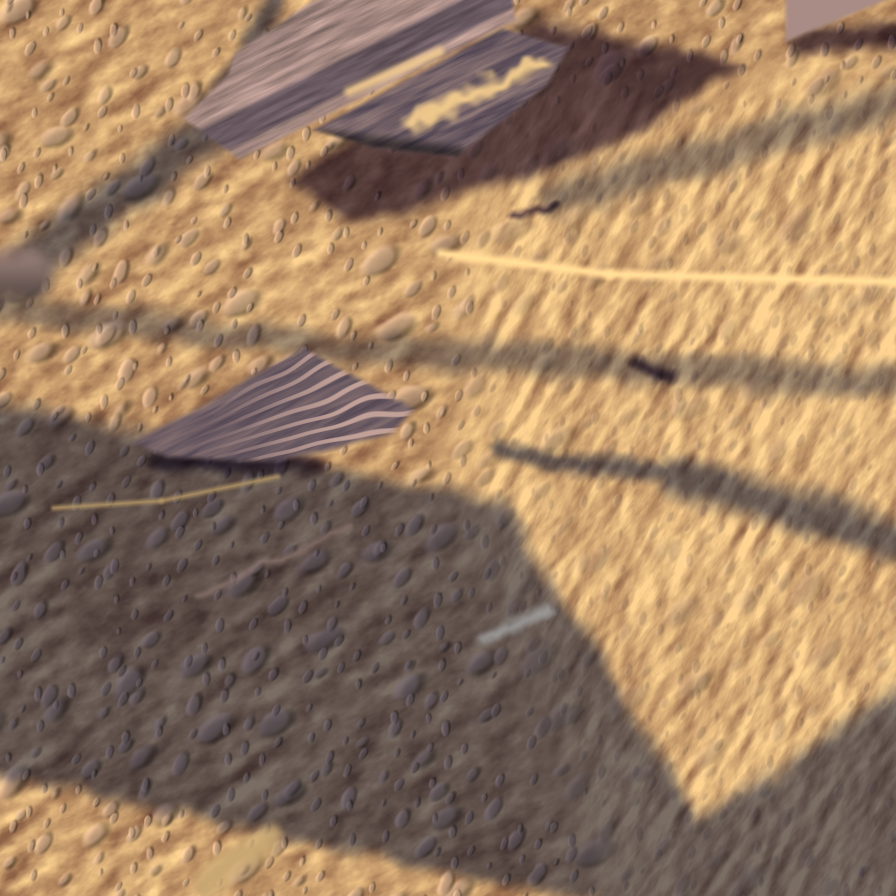
This texture is drawn by a Shadertoy shader. Its source:

```glsl
// Sunlit dry soil with broken timber, straw and long soft shadows.

float hash(vec2 p) {
    vec3 q = fract(p.xyx * .1031);
    q += dot(q, q.yzx + 33.33);
    return fract((q.x + q.y) * q.z);
}

float noise(vec2 p) {
    vec2 i = floor(p), f = fract(p), e = vec2(1, 0);
    f *= f * (3. - 2. * f);
    return mix(mix(hash(i), hash(i + e), f.x), mix(hash(i + e.yx), hash(i + e.xx), f.x), f.y);
}

float fbm(vec2 p) {
    float sum = 0., amp = .53;
    for (int i = 0; i < 4; i++, amp *= .5) {
        sum += amp * noise(p);
        p = mat2(1.6, 1.2, -1.2, 1.6) * p + 7.3;
    }
    return sum;
}

vec2 turn(vec2 p, float a) { return mat2(cos(a), -sin(a), sin(a), cos(a)) * p; }

float segment(vec2 p, vec2 a, vec2 b) {
    b -= a;
    p -= a;
    return length(p - b * clamp(dot(p, b) / dot(b, b), 0., 1.));
}

float fill(float d, float soft) { return 1. - smoothstep(-soft, soft, d); }

float stroke(vec2 p, vec4 ends, float r) {
    return fill(segment(p, ends.xy, ends.zw) - r, .6 * r + .003);
}

float polygon(vec2 p, float soft, vec2 v[6]) {
    float d = 9., side = 1.;
    for (int i = 0; i < 6; i++) {
        vec2 a = v[i], b = v[(i + 1) % 6];
        d = min(d, segment(p, a, b));
        if ((a.y > p.y) != (b.y > p.y) && p.x < a.x + (b.x - a.x) * (p.y - a.y) / (b.y - a.y)) side = -side;
    }
    return fill(d * side, soft);
}

// Side-lit bumps
float relief(vec2 s) { return fbm(s) - fbm(s + vec2(.2, -.7)) + .5 * fbm(s * 1.7) - .25; }

// Slanted clods, turning to finer dry grass
vec3 ground(vec2 p, float grass) {
    float bumps = mix(relief(turn(p, .6) * vec2(28, 55)), relief(turn(p, 1.05) * vec2(26, 80)), grass);
    float tone = .3 + .55 * fbm(p * 9.) + .2 * grass + 1.1 * bumps;
    return mix(vec3(.55, .38, .27), vec3(.94, .77, .53), clamp(tone, 0., 1.15));
}

// Scattered pebbles in three sizes
vec3 pebbles(vec2 p, vec3 c, float amount) {
    for (float i = 0.; i < 3.; i++) {
        vec2 q = turn(p, .25 + .3 * i) * 13. * pow(1.7, i), id = floor(q) + 31. * i;
        float r = hash(id), size = .1 + .13 * hash(id + 5.), on = amount * step(.45, r);
        vec2 o = turn(fract(q) - .4 - .2 * hash(id + 9.), r - .3) * vec2(.75, 1.5);
        c *= 1. - .35 * on * fill(length(o + vec2(-.04, .1)) - size, .07);
        float d = length(o) - size + .1 * noise(q * 4.) - .05;
        c = mix(c, vec3(.84, .69, .56) * (.9 + o.y + .2 * r), .65 * on * fill(d, .06));
    }
    return c;
}

void mainImage(out vec4 fragColor, in vec2 fragCoord) {
    vec2 p = fragCoord / iResolution.xy;
    vec2 w = p + .022 * (vec2(fbm(p * 24.), fbm(p * 24. + 40.)) - .5);
    float grain = fbm(turn(p, .46) * vec2(20, 190));
    float grass = smoothstep(.46, .58, w.x - .4 * max(.4 - p.y, 0.)) * fill(p.y - .91, .06);
    vec3 sun = vec3(.98, .82, .56), slate = vec3(.29, .25, .31), ash = vec3(.66, .55, .52);
    vec3 col = pebbles(p, ground(p, grass), 1. - .65 * grass);

    // Broad shade, then bands from narrow to wide
    float shade = polygon(w, .014, vec2[6](vec2(-.1, .57), vec2(.56, .44), vec2(.64, .31),
        vec2(.86, -.05), vec2(.3, .07), vec2(-.1, .16)));
    shade = max(shade, fill(w.y - .67 * w.x + .436, .02));
    vec4 bands[7] = vec4[7](vec4(.56, .495, .76, .465), vec4(.32, 1.02, .22, .85),
        vec4(-.05, .665, .4, .61), vec4(.4, .61, 1.05, .57), vec4(1.05, .9, .62, .78),
        vec4(.76, .465, 1.05, .385), vec4(.23, .85, .03, .705));
    for (int i = 0; i < 7; i++)
        shade = max(shade, (i > 1 && i < 5 ? .7 : 1.) * stroke(w, bands[i], .01 + .0025 * float(i)));
    col *= mix(vec3(1), vec3(.48, .52, .69), shade);

    // Deep shadow beneath timber and stones
    float deep = polygon(w, .012, vec2[6](vec2(.32, .8), vec2(.38, .75), vec2(.46, .765),
        vec2(.68, .835), vec2(.83, .925), vec2(.6, .98)));
    vec4 gaps[4] = vec4[4](vec4(.57, .765, .62, .77), vec4(.71, .598, .75, .58),
        vec4(.18, .486, .35, .483), vec4(.9, .948, 1.02, .965));
    for (int i = 0; i < 4; i++) deep = max(deep, stroke(w, gaps[i], .004 + .003 * float(i)));
    col *= mix(vec3(1), vec3(.42, .38, .52), deep);

    // Lower slab with a ragged sunlit ridge
    vec3 wood = mix(slate, ash, grain - .1) * (1. - .5 * stroke(p, vec4(.36, .847, .51, .828), .008));
    vec2 ragged = p + vec2(0, .018 * noise(p * 75.) - .009);
    wood = mix(wood, sun, .9 * stroke(ragged, vec4(.46, .862, .605, .93), .009));
    col = mix(col, wood, polygon(p, .004, vec2[6](vec2(.35, .855), vec2(.56, .968),
        vec2(.635, .947), vec2(.61, .905), vec2(.51, .825), vec2(.42, .835))));

    // Upper planks with a lengthwise groove
    col = mix(col, ash * (.6 + .7 * grain), polygon(p, .004, vec2[6](vec2(.25, .905),
        vec2(.262, .94), vec2(.35, 1), vec2(.47, 1.02), vec2(.46, .99), vec2(.3, .91))));
    float across = dot(p - vec2(.267, .822), vec2(-.447, .895));
    wood = mix(ash, slate, .65 * fill(abs(across - .032) - .017, .004)) * (.7 + .6 * grain);
    wood = mix(wood, sun, .8 * stroke(p, vec4(.39, .898, .49, .942), .005));
    col = mix(col, wood, polygon(p, .004, vec2[6](vec2(.205, .868), vec2(.25, .912),
        vec2(.43, .995), vec2(.57, 1.02), vec2(.575, .977), vec2(.267, .822))));

    // Splintered wood fan
    float fiber = sin(atan(p.y - .44, p.x - .05) * 125. + 4. * noise(p * 22.));
    wood = mix(slate, ash, .7 * grain);
    wood = mix(wood, ash * 1.15, smoothstep(.2, .9, fiber) * smoothstep(.18, .4, p.x));
    col = mix(col, wood, polygon(mix(p, w, .3), .005, vec2[6](vec2(.15, .507), vec2(.34, .612),
        vec2(.462, .543), vec2(.44, .518), vec2(.31, .485), vec2(.19, .49))));

    // Stones and a pale chip
    col = mix(col, ash * (.7 + 9. * (p.y - .69)), stroke(w, vec4(-.02, .69, .03, .695), .025));
    col = mix(col, ash, fill(max(.877 - p.x, .585 - p.y + .42 * p.x), .004));
    col = mix(col, sun * .8, .85 * stroke(w, vec4(.23, .015, .3, .065), .015));
    col = mix(col, vec3(.63), .8 * stroke(w, vec4(.535, .287, .61, .322), .006));

    // Straw and twigs
    vec4 straws[4] = vec4[4](vec4(.06, .433, .18, .441), vec4(.18, .441, .31, .468),
        vec4(.492, .717, .68, .694), vec4(.68, .694, 1.02, .685));
    for (int i = 0; i < 4; i++)
        col = mix(col, sun * (i < 2 ? .72 : 1.08), stroke(p, straws[i], i < 2 ? .002 : .0045));
    col = mix(col, ash * .85, .7 * stroke(w, vec4(.22, .335, .39, .41), .003));
    fragColor = vec4(clamp(col, 0., 1.), 1);
}
```
